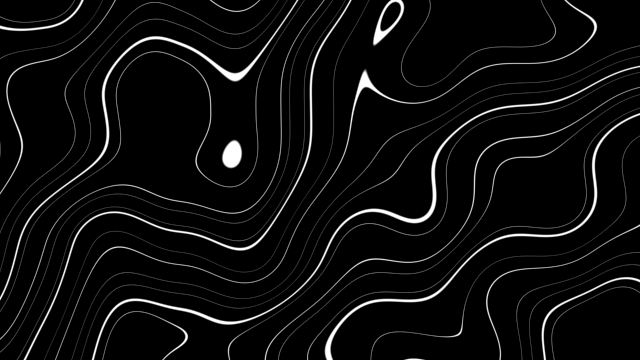
Reproduce this background procedurally as a WebGL 1 fragment shader.

```glsl
precision highp float;

uniform vec2 u_resolution;

const float LINES_PER_GROUP = 5.0;
const float GROUPS_PER_CYCLE = 2.0;

float hash(float n) {
  return fract(sin(n * 12.9898 + 4.1) * 43758.5453);
}

vec2 latticeGradient(vec2 cell) {
  float angle = 6.28318 * hash(dot(cell, vec2(1.0, 57.3)));
  return vec2(cos(angle), sin(angle));
}

float gradientNoise(vec2 p) {
  vec2 cell = floor(p);
  vec2 f = fract(p);
  vec2 fade = f * f * f * (f * (f * 6.0 - 15.0) + 10.0);
  vec2 e = vec2(1.0, 0.0);
  float a = dot(latticeGradient(cell), f);
  float b = dot(latticeGradient(cell + e.xy), f - e.xy);
  float c = dot(latticeGradient(cell + e.yx), f - e.yx);
  float d = dot(latticeGradient(cell + e.xx), f - e.xx);
  return mix(mix(a, b, fade.x), mix(c, d, fade.x), fade.y);
}

// Diagonal slope bent by smooth noise
float terrain(vec2 p) {
  float slope = 3.0 * dot(p, normalize(vec2(0.64, -0.77)));
  return slope + 1.4 * gradientNoise(p * 2.6 + vec2(3.7, 8.2));
}

float terrainSteepness(vec2 p, float height, float offset) {
  float dx = terrain(p + vec2(offset, 0.0)) - height;
  float dy = terrain(p + vec2(0.0, offset)) - height;
  return length(vec2(dx, dy)) / offset;
}

// Signed distance to the nearest repeat of a level
float levelDistance(float height, float level, float period) {
  return (fract((height - level) / period + 0.5) - 0.5) * period;
}

// Smoothly filtered line, so hairlines fade instead of breaking up
float lineCoverage(float dist, float halfWidth, float blur) {
  float upper = smoothstep(-blur, blur, dist + halfWidth);
  float lower = smoothstep(-blur, blur, dist - halfWidth);
  return upper - lower;
}

// One bold line, one medium line and three hairlines per group
float contourHalfWidth(float index) {
  float rank = mod(index, LINES_PER_GROUP);
  float hairline = 0.0011 + 0.0012 * hash(index + 31.0);
  if (rank < 0.5) return 0.0145;
  return abs(rank - 2.0) < 0.5 ? 0.0055 : hairline;
}

float contours(float height, float pixelStep) {
  float ink = 0.0;
  for (int i = 0; i < 10; i++) {
    float index = float(i);
    float level = (index + 0.8 * hash(index)) / LINES_PER_GROUP;
    float halfWidth = contourHalfWidth(index);
    float dist = levelDistance(height, level, GROUPS_PER_CYCLE);
    float blur = 0.8 * pixelStep + 0.08 * halfWidth;
    ink = max(ink, lineCoverage(dist, halfWidth, blur));
  }
  return ink;
}

void main() {
  vec2 p = gl_FragCoord.xy / u_resolution.y;
  float height = terrain(p);
  float pixelStep = terrainSteepness(p, height, 0.002) / u_resolution.y;

  // White ink on black
  gl_FragColor = vec4(vec3(contours(height, pixelStep)), 1.0);
}
```
